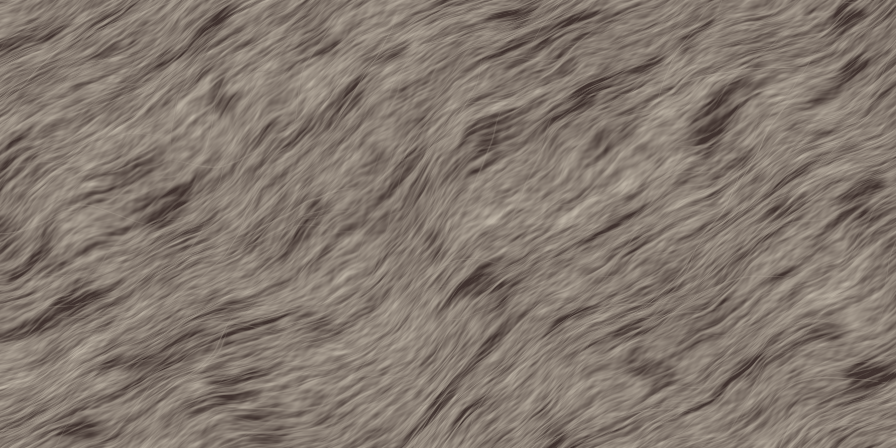
Write a Shadertoy shader that draws this texture.

```glsl
// Shaggy taupe fur: combed diagonal locks, fine fibres, shadowed gaps and stray hairs.

vec4 hash4(vec2 cell) {
    vec4 h = fract(cell.xyxy * vec4(0.1031, 0.1030, 0.0973, 0.1099));
    h += dot(h, h.wzxy + 33.33);
    return fract((h.xxyz + h.yzzw) * h.zywx);
}

vec2 gradientAt(vec2 cell) {
    float a = 6.2832 * hash4(cell).x;
    return vec2(cos(a), sin(a));
}

float gradientNoise(vec2 p) {
    vec2 i = floor(p), f = p - i;
    vec2 u = f * f * f * (f * (f * 6.0 - 15.0) + 10.0);
    vec2 e = vec2(1.0, 0.0);
    float low = mix(dot(gradientAt(i), f), dot(gradientAt(i + e), f - e), u.x);
    float high = mix(dot(gradientAt(i + e.yx), f - e.yx),
                     dot(gradientAt(i + 1.0), f - 1.0), u.x);
    return mix(low, high, u.y);
}

// Lays one curved, tapered strand per cell over the tone below it.
void layStrands(inout float tone, vec2 q, vec2 cell, float width, float tilt,
                float brightness, float opacity, float seed) {
    float pixel = 1.0 / iResolution.y;
    float soft = max(pixel, width * 0.4);
    vec2 home = floor(q / cell);
    for (int y = -1; y <= 1; y++)
    for (int x = -1; x <= 1; x++) {
        vec2 id = home + vec2(x, y);
        vec4 h = hash4(id + seed);
        vec4 k = hash4(id + seed + 57.0);
        vec2 d = q - (id + h.xy) * cell;
        float s = d.x / cell.x;
        d.y -= tilt * cell.x * ((h.z - 0.5) * s + (h.w - 0.5) * s * s);
        float halfWidth = width * (0.5 + k.x) * max(1.0 - s * s, 0.0);
        float cover = 1.0 - smoothstep(-soft, soft, abs(d.y) - halfWidth);
        cover *= 1.0 - smoothstep(0.55, 1.0, abs(s));
        // The upper side catches the light, the lower side falls into shade.
        float shade = brightness + 0.5 * (k.y - 0.5) + 0.2 * clamp(d.y / width, -1.0, 1.0);
        tone = mix(tone, shade, cover * opacity * (0.6 + 0.4 * k.z));
    }
}

void mainImage(out vec4 fragColor, in vec2 fragCoord) {
    vec2 p = fragCoord / iResolution.y;

    // Combed frame: x runs along the hair, y across it, with gentle waves.
    vec2 along = vec2(cos(0.6), sin(0.6));
    vec2 q = vec2(dot(p, along), dot(p, vec2(-along.y, along.x))) + 7.0;
    q.y += 0.14 * gradientNoise(q * vec2(1.5, 1.7));
    q.y += 0.035 * gradientNoise(q * vec2(4.5, 6.0) + 31.0);
    q.y += 0.006 * gradientNoise(q * vec2(15.0, 22.0) + 63.0);

    // Undercoat, then locks from broad to narrow.
    float tone = 0.36 + 0.9 * gradientNoise(q * vec2(6.0, 19.0));
    for (int i = 0; i < 5; i++) {
        float size = 1.0 - 0.16 * float(i);
        layStrands(tone, q, vec2(0.23, 0.058) * size, 0.0115 * size * size,
                   0.19, 0.66, 0.68, 20.0 + 41.0 * float(i));
    }

    // Deep gaps between the locks, with ragged edges.
    float gap = gradientNoise(q * vec2(5.0, 13.0) + 11.0)
              + 0.4 * gradientNoise(q * vec2(11.0, 42.0) + 5.0);
    tone -= 0.6 * smoothstep(0.16, 0.55, gap);
    tone += 0.25 * gradientNoise(q * vec2(3.0, 6.0) + 83.0);

    // Fine fibres, some lying askew.
    tone += 0.36 * gradientNoise(q * vec2(13.0, 85.0));
    tone += 0.30 * gradientNoise(vec2(q.x, q.y + 0.25 * q.x) * vec2(24.0, 125.0));
    tone += 0.26 * gradientNoise(vec2(q.x, q.y - 0.35 * q.x) * vec2(28.0, 115.0));

    // Bright fine hairs, then loose strays crossing the nap.
    layStrands(tone, q, vec2(0.15, 0.032), 0.0022, 0.19, 0.95, 0.5, 311.0);
    layStrands(tone, q + 3.0, vec2(0.11, 0.03), 0.0018, 0.24, 0.85, 0.5, 367.0);
    layStrands(tone, q, vec2(0.17, 0.16), 0.0014, 0.9, 0.95, 0.5, 419.0);
    layStrands(tone, q + 5.0, vec2(0.12, 0.12), 0.0012, 0.95, 0.85, 0.4, 463.0);

    vec3 shadowBrown = vec3(0.32, 0.27, 0.25);
    vec3 paleTaupe = vec3(0.67, 0.63, 0.58);
    fragColor = vec4(mix(shadowBrown, paleTaupe, clamp(tone, -0.2, 1.2)), 1.0);
}
```
